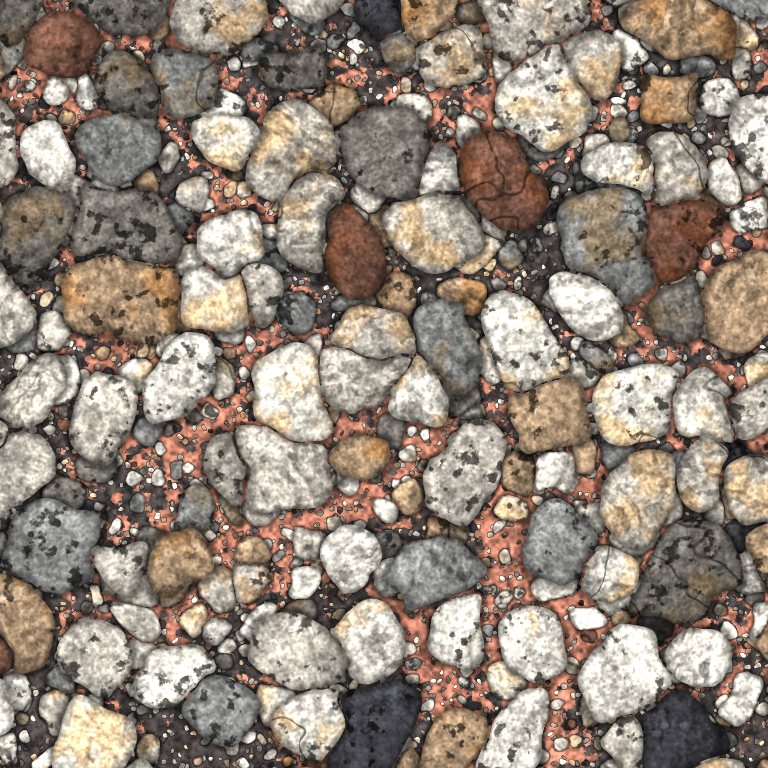
Reproduce this texture procedurally as a WebGL 1 fragment shader.

```glsl
precision highp float;
// Wet mixed river pebbles packed over dark grit with crumbled terracotta patches.
uniform vec2 u_resolution;

#define BIG_GRID 9.4      // large pebbles across the canvas
#define MID_GRID 19.0     // medium pebbles across the canvas
#define SMALL_GRID 42.0   // chips across the canvas
#define GRIT_GRID 100.0   // grit grains across the canvas
#define JITTER 0.74       // scatter of stones within their cells
#define WARP 0.24         // irregularity of outlines
#define GAP 0.012         // space between touching stones
#define CLAY_LEVEL 0.51   // higher means less terracotta
#define GRAIN 0.40        // strength of the fine stone grain

const vec3 CREAM = vec3(0.93, 0.91, 0.86);
const vec3 PALE_GREY = vec3(0.79, 0.76, 0.71);
const vec3 MID_GREY = vec3(0.55, 0.55, 0.54);
const vec3 TAN = vec3(0.71, 0.60, 0.48);
const vec3 OLIVE = vec3(0.47, 0.45, 0.42);
const vec3 CHARCOAL = vec3(0.24, 0.24, 0.26);
const vec3 RUST = vec3(0.47, 0.33, 0.27);
const vec3 CLAY = vec3(0.78, 0.51, 0.42);
const vec3 SOIL = vec3(0.29, 0.265, 0.26);

struct Stone { float inside; vec2 local; vec2 id; };

float hash(vec2 p) {
  return fract(sin(dot(p, vec2(127.1, 311.7))) * 43758.5453);
}

float noise(vec2 p) {
  vec2 i = floor(p), f = fract(p);
  f = f * f * (3.0 - 2.0 * f);
  return mix(mix(hash(i), hash(i + vec2(1.0, 0.0)), f.x),
             mix(hash(i + vec2(0.0, 1.0)), hash(i + 1.0), f.x), f.y);
}

float fbm(vec2 p) {
  float sum = 0.0, amp = 0.533;
  for (int i = 0; i < 4; i++) {
    sum += amp * noise(p);
    p = mat2(1.6, 1.2, -1.2, 1.6) * p + 7.3;
    amp *= 0.5;
  }
  return sum;
}

mat2 rotation(float a) {
  return mat2(cos(a), sin(a), -sin(a), cos(a));
}

// Finds the stone at p; neighbours press against each other along soft creases.
Stone findStone(vec2 p, float seed, float size, float cover) {
  p += WARP * (vec2(noise(p * 2.2 + seed), noise(p * 2.2 + seed + 41.0)) - 0.5);
  p += 0.15 * WARP * (vec2(noise(p * 8.0), noise(p * 8.0 + 23.0)) - 0.5);
  vec2 cell = floor(p);
  float first = 9.0, second = 9.0;
  Stone s = Stone(-9.0, vec2(0.0), vec2(0.0));
  for (int y = -1; y <= 1; y++)
  for (int x = -1; x <= 1; x++) {
    vec2 corner = cell + vec2(float(x), float(y));
    vec2 id = corner + seed;
    if (hash(id + 9.3) > cover) continue;
    vec2 q = p - corner - 0.5 - JITTER * (vec2(hash(id), hash(id + 5.7)) - 0.5);
    float radius = size * mix(0.65, 1.2, hash(id + 3.1));
    float stretch = 0.28 * hash(id + 1.9);
    float power = mix(2.0, 2.8, hash(id + 6.4));
    vec2 e = abs(rotation(6.2832 * hash(id + 7.7)) * q);
    e = e / (radius * vec2(1.0 + stretch, 1.0 - stretch)) + 0.0001;
    float d = (pow(pow(e.x, power) + pow(e.y, power), 1.0 / power) - 1.0) * radius;
    if (d < first) {
      second = first;
      first = d;
      s.local = q / radius;
      s.id = id;
    } else second = min(second, d);
  }
  float crease = 0.5 * (second - first) - GAP;
  float h = max(0.1 - abs(crease + first), 0.0);
  s.inside = min(-first, crease) - h * h * 2.5;
  return s;
}

// Mineral colour with mottling, stains, bands, speckles and cracks.
vec3 stoneColor(vec2 id, vec2 uv) {
  float pick = hash(id + 2.2), kind = hash(id + 8.8), marks = hash(id + 4.6);
  vec3 c = CREAM;
  c = mix(c, PALE_GREY, step(0.33, pick));
  c = mix(c, MID_GREY, step(0.59, pick));
  c = mix(c, TAN, step(0.72, pick));
  c = mix(c, OLIVE, step(0.84, pick));
  c = mix(c, CHARCOAL, step(0.92, pick));
  c = mix(c, RUST, step(0.97, pick));
  vec2 t = rotation(6.2832 * marks) * (uv + 3.0 * vec2(kind, marks));
  float mottle = fbm(t * 26.0), fine = fbm(t * 115.0);
  float bands = noise(t * vec2(35.0, 130.0) + 6.0 * mottle);
  c *= 0.97 + 0.12 * kind + 0.65 * (mottle - 0.5) + 2.0 * GRAIN * (fine - 0.5);
  float stain = smoothstep(0.45, 0.72, mottle) * step(0.5, marks);
  c = mix(c, c * vec3(0.88, 0.78, 0.65), stain);
  c *= 1.0 - 0.28 * smoothstep(0.45, 0.85, bands) * step(0.75, kind);
  float speckle = smoothstep(0.57, 0.68, 0.65 * fbm(t * 85.0) + 0.35 * fbm(t * 30.0 + 9.0));
  c = mix(c, c * 0.32, speckle * (0.35 + 0.55 * step(kind, 0.5)));
  float crack = 1.0 - smoothstep(0.002, 0.012, abs(fbm(t * 7.0) - 0.5));
  c = mix(c, c * 0.4, 0.7 * crack * step(0.83, marks));
  return c * (1.0 + 0.9 * GRAIN * (noise(t * 290.0) - 0.5));
}

// Lays one size of stones, with contact shadow, rounded shading and wet glints.
vec3 layStones(vec3 ground, vec2 uv, float grid, float seed, float size, float cover) {
  Stone s = findStone(uv * grid, seed, size, cover);
  float soft = 0.7 * grid / min(u_resolution.x, u_resolution.y);
  ground *= mix(0.52, 1.0, smoothstep(0.0, 0.12, -s.inside));
  vec3 c = stoneColor(s.id, uv);
  float facing = dot(s.local, vec2(-0.45, 0.9));
  c *= mix(0.56, 1.0, smoothstep(-0.02, 0.10, s.inside)) * (1.03 + 0.10 * facing);
  float glint = smoothstep(0.62, 0.85, noise(uv * 90.0 + s.id));
  c += 0.16 * glint * smoothstep(0.0, 0.7, facing) * smoothstep(0.05, 0.2, s.inside);
  return mix(ground, c, smoothstep(-soft, soft, s.inside));
}

void main() {
  vec2 uv = gl_FragCoord.xy / min(u_resolution.x, u_resolution.y);
  // Dark soil
  vec3 color = SOIL * (0.25 + 1.6 * fbm(uv * 130.0));
  // Crumbled terracotta in broken patches
  float crumbs = fbm(uv * 85.0 + 17.0);
  float patches = fbm(uv * 7.0 + 4.0) + 0.85 * (crumbs - 0.5);
  vec3 clay = CLAY * (0.25 + 0.85 * crumbs + 0.65 * noise(uv * 210.0));
  color = mix(color, clay, smoothstep(CLAY_LEVEL, CLAY_LEVEL + 0.08, patches));
  // Grit, then pebbles from small to large
  color = layStones(color, uv, GRIT_GRID, 311.0, 0.36, 0.40);
  color = layStones(color, uv, SMALL_GRID, 173.0, 0.40, 0.42);
  color = layStones(color, uv, MID_GRID, 89.0, 0.47, 0.58);
  color = layStones(color, uv, BIG_GRID, 37.0, 0.53, 0.90);
  gl_FragColor = vec4(clamp(color, 0.0, 1.0), 1.0);
}
```
